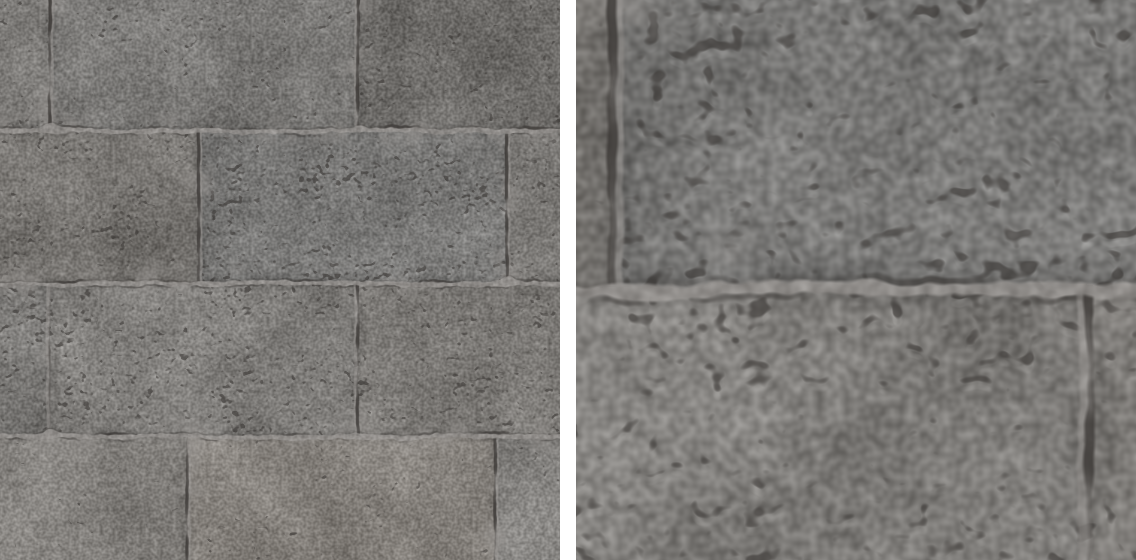
Left: the whole. Right: its middle third, enlarged.
Write a Shadertoy shader that draws this texture.

```glsl
// Weathered grey block wall in running bond, with pitted faces and thin pale mortar.

const vec2 BLOCK = vec2(0.550, 0.2727);      // block size in canvas units
const float FIRST_BED = 0.2228;              // height of the lowest bed joint
const vec3 STONE = vec3(0.495, 0.489, 0.479);
const vec3 MORTAR = vec3(0.580, 0.567, 0.555);
const vec3 SHADOW = vec3(0.235, 0.222, 0.212);

float hash(vec2 p) {
    vec3 q = fract(p.xyx * vec3(0.1031, 0.1030, 0.0973));
    q += dot(q, q.yzx + 33.33);
    return fract((q.x + q.y) * q.z);
}

float cornerSlope(vec2 cell, vec2 offset) {
    float angle = 6.28318 * hash(cell);
    return dot(vec2(cos(angle), sin(angle)), offset);
}

// Gradient noise, roughly -0.7 to 0.7
float noise(vec2 p) {
    vec2 i = floor(p), f = p - i;
    vec2 w = f * f * f * (f * (f * 6.0 - 15.0) + 10.0);
    vec2 e = vec2(1.0, 0.0);
    float low = mix(cornerSlope(i, f), cornerSlope(i + e, f - e), w.x);
    float high = mix(cornerSlope(i + e.yx, f - e.yx), cornerSlope(i + 1.0, f - 1.0), w.x);
    return mix(low, high, w.y);
}

float fbm(vec2 p) {
    float sum = 0.0, gain = 1.0;
    for (int k = 0; k < 4; k++) {
        sum += gain * noise(p);
        p = p * 2.03 + 17.3;
        gain *= 0.6;
    }
    return sum;
}

// Soft-edged stripe around a centre line
float stripe(float d, float halfWidth, float blur) {
    return 1.0 - smoothstep(halfWidth - blur, halfWidth + blur, abs(d));
}

// Ragged hollows in clusters, more of them on rough blocks
float pits(vec2 p, float rough) {
    float n = noise(p * vec2(62.0, 92.0) + noise(p * 40.0));
    n += 0.60 * noise(p * vec2(125.0, 160.0) + 5.0) + 0.45 * noise(p * 11.0 + 40.0);
    return smoothstep(0.28, 0.62, n - 0.22 * (1.0 - rough));
}

// Face of one block: tint, mottling, grain and pits
vec3 blockFace(vec2 p, vec2 id) {
    float tone = 0.040 * (hash(id + 11.0) - 0.5);
    tone -= 0.028 * exp(-2.0 * (id.y - 2.0) * (id.y - 2.0));  // darker third course
    tone -= 0.040 * step(8.5, id.x + id.y);                  // darker upper corner
    float warmth = 0.010 * (hash(id + 47.0) - 0.5) + 0.006 * exp(-id.y);
    float rough = id.y * exp(1.0 - id.y) + 0.5 * (hash(id + 83.0) - 0.5);
    vec3 color = STONE + tone + warmth * vec3(1.0, 0.0, -1.0);
    color += 0.060 * noise(p * 3.2 + id * 5.1) + 0.078 * fbm(p * 7.0 + id * 3.7);
    color += 0.085 * noise(p * 85.0) + 0.125 * noise(p * 185.0 + 9.0);
    float hollow = pits(p, rough);
    float rim = pits(p + vec2(0.0, 0.005), rough) * (1.0 - hollow);
    color += 0.045 * rim;
    return mix(color, SHADOW, 0.60 * hollow);
}

void mainImage(out vec4 fragColor, in vec2 fragCoord) {
    vec2 p = fragCoord / iResolution.xy;
    float blur = max(0.0014, 0.9 / iResolution.y);

    // Joints wander a little
    vec2 wobble = vec2(noise(p.yx * vec2(22.0, 4.0)), noise(p * vec2(16.0, 3.0) + 60.0));
    wobble += 0.6 * vec2(noise(p * 60.0 + 20.0), noise(p * 75.0 + 30.0));
    vec2 q = p + vec2(0.0025, 0.0050) * wobble;

    // Rows, with alternate rows shifted
    float course = (q.y - FIRST_BED) / BLOCK.y + 1.0;
    float row = floor(course);
    float shift = mod(row, 2.0) < 0.5 ? 0.334 + 0.0105 * row : 0.089;
    float along = (q.x - shift) / BLOCK.x;
    vec2 id = vec2(floor(along) + 5.0, row);
    vec2 jointId = vec2(floor(along + 0.5) + 5.0, row);

    // Signed distances to the nearest head and bed joints
    float head = (fract(along + 0.5) - 0.5) * BLOCK.x;
    float bed = (fract(course + 0.5) - 0.5) * BLOCK.y;
    float edge = min(abs(head), abs(bed));

    // Block edges are worn dark in places and dusted pale in others
    vec3 color = blockFace(p, id);
    float wear = fbm(p * 13.0 + 70.0);
    color *= 1.0 - 0.10 * smoothstep(0.020, 0.004, edge) * smoothstep(0.3, -0.4, wear);
    float bloom = smoothstep(0.045, 0.0, edge) * smoothstep(0.0, 0.5, wear);
    color = mix(color, MORTAR, 0.55 * bloom);

    // Head joints: pale lip beside a broken dark gap
    float side = hash(jointId + 5.0) < 0.5 ? -1.0 : 1.0;
    float gapPatch = noise(vec2(jointId.x * 7.3, p.y * 17.0)) + 0.9 * hash(jointId + 23.0);
    float gap = smoothstep(0.05, 0.75, gapPatch + 0.35 * noise(p * 50.0));
    vec3 mortar = MORTAR + 0.11 * noise(p * 95.0) + 0.09 * noise(p * 180.0) + 0.06 * noise(p * 14.0);
    color = mix(color, mortar, 0.65 * stripe(head - 0.0030 * side, 0.0036, blur));
    float gapWidth = 0.0011 + 0.0019 * gap;
    color = mix(color, SHADOW, (0.22 + 0.62 * gap) * stripe(head, gapWidth, blur));

    // Bed joints: pale band that swells below head joints, shaded along its top
    float swell = bed > 0.0 ? 0.011 * exp(-head * head / 0.00022) * hash(jointId + 61.0) : 0.0;
    float top = 0.0012 + swell + 0.0035 * max(0.0, noise(p * vec2(38.0, 6.0)));
    float base = -0.0062 - 0.0050 * noise(p * vec2(24.0, 5.0) + 15.0);
    float shade = smoothstep(-0.10, 0.40, noise(p * vec2(12.0, 4.0) + 90.0));
    float shadeWidth = 0.0014 + 0.0018 * shade;
    color = mix(color, SHADOW, (0.15 + 0.65 * shade) * stripe(bed - top - 0.0016, shadeWidth, blur));
    float band = smoothstep(base - blur, base + blur, bed) * (1.0 - smoothstep(top - blur, top + blur, bed));
    color = mix(color, mortar, 0.85 * band);
    float underline = smoothstep(0.0, 0.4, noise(p * vec2(20.0, 5.0) + 33.0));
    color = mix(color, SHADOW, 0.45 * underline * stripe(bed - base + 0.0018, 0.0015, blur));

    fragColor = vec4(clamp(color, 0.0, 1.0), 1.0);
}
```
